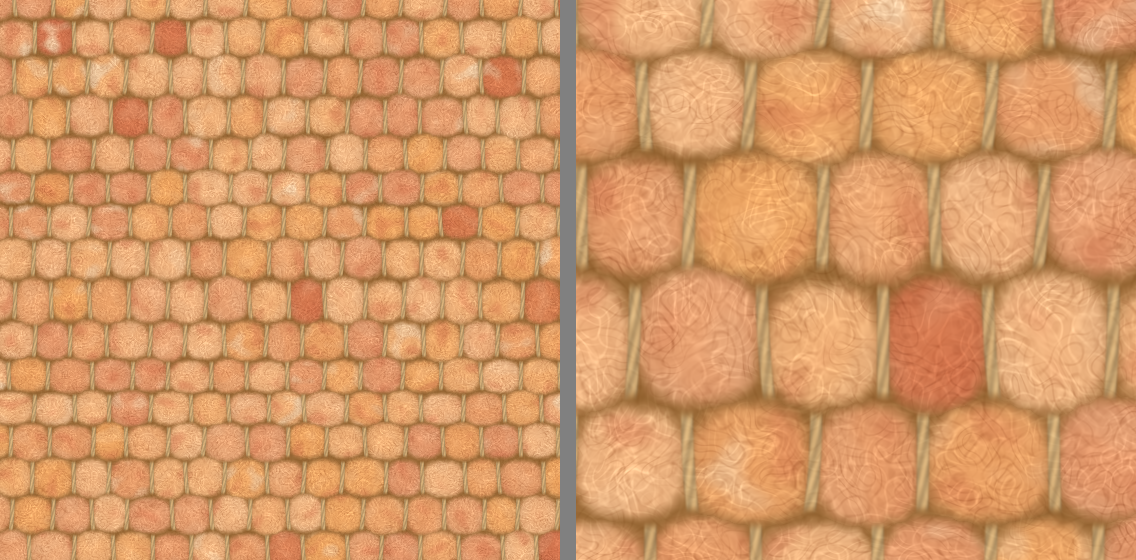
Left, the full canvas; right, a detail of the centre.
Write a three.js fragment shader that draws this texture.

```glsl
// Rows of felted wool beads in staggered brickwork, tied by pale upright threads.
// Each bead is a superellipse between two jittered threads; soft blending joins
// neighbours, and contour lines of gradient noise form the tangled wool fibres.
varying vec2 vUv;

const float COLUMNS = 14.33;
const vec3 ORANGE = vec3(0.91, 0.63, 0.37);
const vec3 PEACH = vec3(0.92, 0.69, 0.49);
const vec3 PINK = vec3(0.87, 0.58, 0.41);
const vec3 RED = vec3(0.79, 0.41, 0.27);
const vec3 PALE = vec3(0.91, 0.77, 0.62);
const vec3 GAP = vec3(0.59, 0.40, 0.20);
const vec3 THREAD = vec3(0.83, 0.69, 0.48);

float hash(vec2 p) {
  vec3 q = fract(vec3(p.xyx) * 0.1031);
  q += dot(q, q.yzx + 33.33);
  return fract((q.x + q.y) * q.z);
}

float cornerSlope(vec2 corner, vec2 offset) {
  float angle = 6.2832 * hash(corner);
  return dot(vec2(cos(angle), sin(angle)), offset);
}

float gradientNoise(vec2 p) {
  vec2 i = floor(p), f = p - i;
  vec2 s = f * f * f * (f * (f * 6.0 - 15.0) + 10.0);
  vec2 e = vec2(1.0, 0.0);
  float low = mix(cornerSlope(i, f), cornerSlope(i + e.xy, f - e.xy), s.x);
  float high = mix(cornerSlope(i + e.yx, f - e.yx), cornerSlope(i + e.xx, f - e.xx), s.x);
  return mix(low, high, s.y);
}

// Signed tangle of light and dark curling strands
float fibres(vec2 p, float levels) {
  mat2 turn = mat2(0.74, 0.67, -0.67, 0.74);
  float sum = 0.0, tone = 1.0;
  for (int i = 0; i < 6; i++) {
    p = turn * p * 1.06 + 7.3;
    float contour = abs(fract(gradientNoise(p) * levels) - 0.5) * 2.0;
    float broken = smoothstep(-0.25, 0.25, gradientNoise(p * 0.8 + 31.7));
    sum += tone * broken * smoothstep(0.55, 1.0, contour);
    tone = -tone;
  }
  return sum;
}

// Row coordinate counted downward, with slowly varying row heights
float rowCoordinate(float down) {
  float t = (down - 0.034) / 0.917;
  return 1.0 + 14.0 * t - 0.16 * sin(3.1416 * t) * (1.0 + cos(14.3 * t - 3.0));
}

float stagger(float row) {
  return mix(0.317, 0.82, mod(row, 2.0));
}

float threadX(float index, float row) {
  return index + stagger(row) + 0.19 * (hash(vec2(index, row) + 11.0) - 0.5);
}

// Bead distance: 0 at the centre, 1 on the rim
float beadDistance(vec2 p, vec2 id) {
  float left = threadX(id.x, id.y), right = threadX(id.x + 1.0, id.y);
  float rise = 0.08 * (hash(id + 23.0) - 0.5);
  vec2 centre = vec2(0.5 * (left + right), id.y + 0.5 + rise);
  vec2 halfSize = vec2(0.5 * (right - left), mix(0.49, 0.57, hash(id + 37.0)));
  vec2 q = pow(abs(p - centre) / halfSize, vec2(2.7));
  return pow(q.x + q.y, 1.0 / 2.7);
}

// Dye of one bead, with blotches of paler and redder wool
vec3 beadTint(vec2 id, float blotch) {
  float region = gradientNoise(id * 0.27 + 5.0);
  vec3 tint = mix(ORANGE, PEACH, smoothstep(0.0, 0.8, hash(id + 51.0) + 0.5 * region));
  tint = mix(tint, PINK, smoothstep(0.35, 1.0, hash(id + 67.0) - 0.5 * region));
  tint = mix(tint, RED, 0.75 * smoothstep(0.91, 0.98, hash(id + 83.0)));
  float paleness = mix(0.15, 0.9, smoothstep(0.75, 1.0, hash(id + 97.0)));
  tint = mix(tint, PALE, paleness * smoothstep(0.0, 0.4, blotch));
  return mix(tint, RED, 0.4 * smoothstep(0.1, 0.55, -blotch));
}

// Twisted thread: rgb colour and coverage
vec4 threadLayer(vec2 cell) {
  float row = floor(cell.y), along = cell.y - row - 0.5;
  float index = floor(cell.x - stagger(row) + 0.5);
  float lean = hash(vec2(index, row) + 71.0) - 0.5;
  float across = cell.x - threadX(index, row) - lean * (0.14 * along + 0.16 * along * along);
  float ply = 0.5 + 0.5 * sin(along * 17.0 + across * 75.0);
  float cover = smoothstep(0.068, 0.036, abs(across)) * smoothstep(0.48, 0.36, abs(along));
  float rounding = 1.0 - 60.0 * across * across;
  return vec4(THREAD * mix(0.88, 1.07, ply) * rounding, cover);
}

void main() {
  vec2 cell = vec2(vUv.x * COLUMNS, rowCoordinate(1.0 - vUv.y));
  vec2 fuzzy = cell + 0.035 * vec2(gradientNoise(cell * 8.0), gradientNoise(cell * 8.0 + 40.0));

  // Blend nearby beads, remembering the foremost one
  float nearest = 9.0, total = 0.0;
  vec2 owner = vec2(0.0);
  vec3 wool = vec3(0.0);
  float blotch = gradientNoise(cell * 1.9 + 60.0);
  for (int j = -1; j <= 1; j++) {
    float row = floor(cell.y) + float(j);
    for (int i = -1; i <= 1; i++) {
      vec2 id = vec2(floor(cell.x - stagger(row)) + float(i), row);
      float d = beadDistance(fuzzy, id);
      float weight = exp(-32.0 * d);
      wool += weight * beadTint(id, blotch);
      total += weight;
      if (d < nearest) { nearest = d; owner = id; }
    }
  }
  wool /= total;

  // Fibres, rounded shading and shadowed seams
  float strands = fibres(cell * 2.6 + 19.0 * hash(owner + 7.0), 4.0);
  wool *= 1.0 + vec3(0.055, 0.085, 0.11) * strands;
  wool *= 1.03 - 0.08 * nearest * nearest;
  vec3 colour = mix(GAP, wool, smoothstep(1.13, 0.77, nearest));

  // Threads, then stray hairs over everything
  vec4 thread = threadLayer(cell);
  colour = mix(colour, thread.rgb, 0.88 * thread.a);
  colour += vec3(0.020, 0.022, 0.020) * fibres(cell * 1.7 + 90.0, 5.0);
  gl_FragColor = vec4(clamp(colour, 0.0, 1.0), 1.0);
}
```
